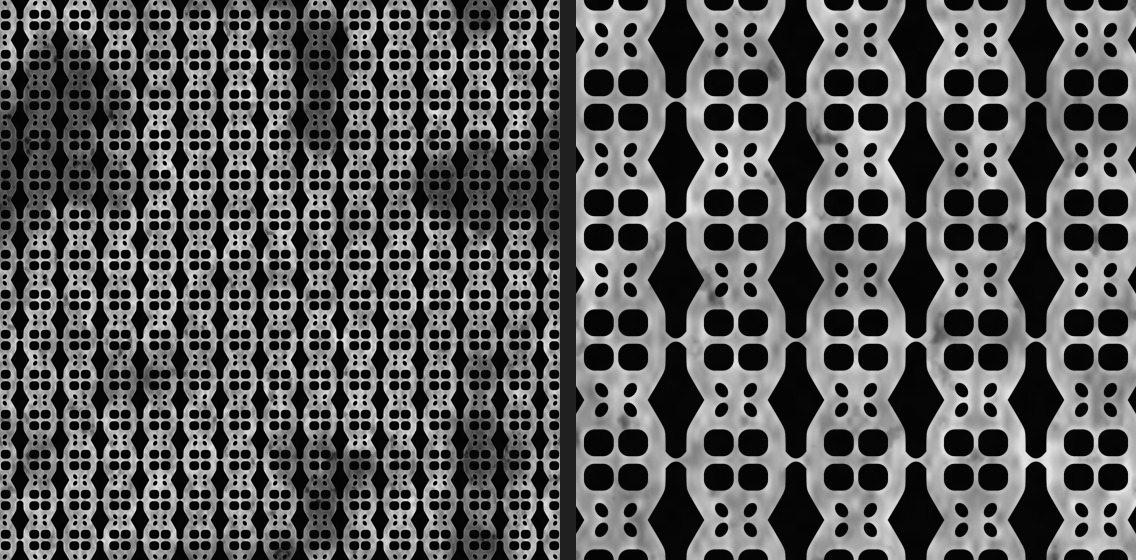
Left: the whole. Right: its middle third, enlarged.
This pattern is drawn by a Shadertoy shader. Its source:

```glsl
// A 14 by 14 lattice of worn grey metal columns on black, pierced by round holes.
// Each cell is a mirrored distance function: a notched column, a thin bridge and
// two sets of four holes. Wrapping value noise adds stains, mottling and grain.

const float REPEATS = 14.0;

// Integer hash of a lattice point, from 0 to 1
float hash(ivec2 cell, uint seed) {
    uint h = uint(cell.x) * 1597334677u ^ uint(cell.y) * 3812015801u ^ seed * 2654435769u;
    h = (h ^ (h >> 16)) * 2246822519u;
    h = (h ^ (h >> 13)) * 3266489917u;
    return float((h ^ (h >> 16)) >> 8) / 16777216.0;
}

// Value noise that wraps after one canvas
float noise(vec2 uv, ivec2 period, uint seed) {
    vec2 p = uv * vec2(period);
    ivec2 a = ivec2(floor(p)) % period;
    ivec2 b = (a + 1) % period;
    vec2 f = fract(p);
    f = f * f * (3.0 - 2.0 * f);
    return mix(mix(hash(a, seed), hash(ivec2(b.x, a.y), seed), f.x),
               mix(hash(ivec2(a.x, b.y), seed), hash(b, seed), f.x), f.y);
}

float fbm(vec2 uv, ivec2 period, uint seed) {
    float sum = 0.0, weight = 0.5;
    for (uint i = 0u; i < 4u; i++) {
        sum += weight * noise(uv, period, seed + i);
        period *= 2;
        weight *= 0.5;
    }
    return sum / 0.9375;
}

// Signed distance to the metal in cell units, negative inside
float lattice(vec2 p) {
    vec2 q = abs(p);

    // Column with straight flanks that slope in to a notched waist
    float slope = q.y - 0.25;
    float taper = 0.5 * (slope + sqrt(slope * slope + 0.0012));
    float column = (q.x - 0.415 + 0.6 * taper) * 0.87;

    // Thin bridge flaring into both neighbouring columns
    float reach = 0.5 - q.x;
    float bridge = (q.y - 0.013 - 8.0 * reach * reach) / sqrt(1.0 + 256.0 * reach * reach);

    // Four large, slightly squared holes
    vec2 e = abs(q - vec2(0.143, 0.143)) - vec2(0.034, 0.022);
    float largeHole = length(max(e, 0.0)) - 0.09;

    // Four small tilted ovals around the waist
    vec2 o = mat2(0.8, -0.6, 0.6, 0.8) * (q - vec2(0.12, 0.418));
    float smallHole = (length(o / vec2(0.047, 0.066)) - 1.0) * 0.052;

    return max(min(column, bridge), -min(largeHole, smallHole));
}

// Brightness of the worn surface
float wornMetal(vec2 uv) {
    float stain = smoothstep(0.48, 0.78, fbm(uv, ivec2(7, 6), 11u));
    float mottle = fbm(uv, ivec2(38, 30), 23u) - 0.5;
    float grain = noise(uv, ivec2(210, 120), 37u) - 0.5;
    float streak = noise(uv, ivec2(150, 24), 41u) - 0.5;
    float pits = smoothstep(0.64, 0.85, fbm(uv, ivec2(60, 48), 53u));
    float tone = 0.66 + 0.38 * mottle + 0.2 * grain + 0.09 * streak;
    return tone * (1.0 - 0.55 * stain) - 0.22 * pits;
}

void mainImage(out vec4 fragColor, in vec2 fragCoord) {
    vec2 uv = fragCoord / iResolution.xy;
    vec2 p = fract(uv * REPEATS + vec2(0.5, 0.0)) - 0.5;

    float d = lattice(p);
    float pixel = REPEATS / min(iResolution.x, iResolution.y);
    float cover = 1.0 - smoothstep(-0.7 * pixel, 0.7 * pixel, d);

    // Slightly polished rims
    float rim = 0.07 * smoothstep(-0.05, -0.01, d);
    float metal = clamp(wornMetal(uv) + rim, 0.08, 0.88);
    float ground = 0.014 + 0.012 * noise(uv, ivec2(128, 128), 67u);

    fragColor = vec4(vec3(mix(ground, metal, cover)), 1.0);
}
```
